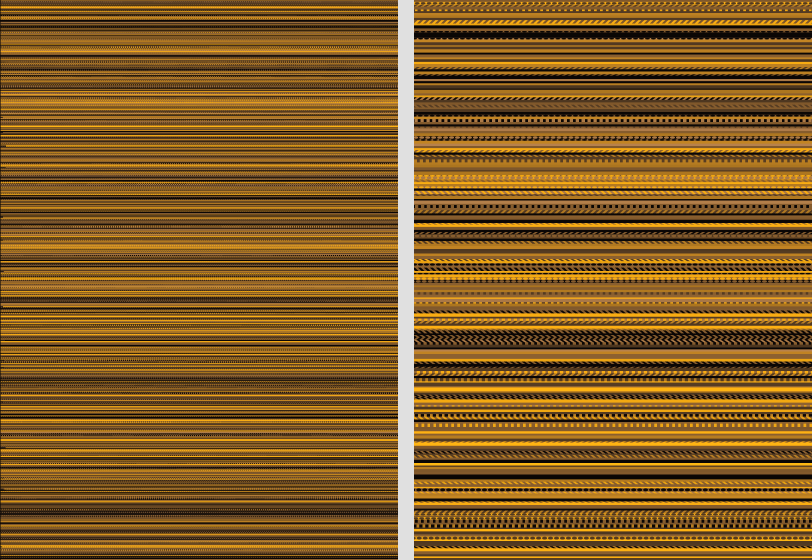
Left, the full canvas; right, a detail of the centre.
Write a WebGL 2 fragment shader that draws this pattern.

```glsl
#version 300 es
precision highp float;
// Woven stack of hairline stripes in black, brown, ochre and amber.
// Rows come in light and dark pairs, each with a hashed tone and weave (plain,
// dots, slants or bars); slow swells darken groups, subsampling smooths edges.

#define ROWS 700.0          // stripes from bottom to top
#define STITCHES 200.0      // stitches across a patterned row
#define JITTER 0.6          // unevenness of the stripe widths
#define PATTERNED 0.32      // share of rows that carry stitches
#define SWELL 0.035         // depth of the regular dark bands
#define DRIFT 0.08          // depth of the irregular tone changes
#define PAIR_SPREAD 0.25    // looseness of the light and dark pairing
#define FRAYED 0.05         // share of rows worn at the left edge
#define EDGE 0.0018         // width of the dark left edge
#define SUB_X 4
#define SUB_Y 8

uniform vec2 u_resolution;
out vec4 fragColor;

const vec3 BLACK = vec3(0.04, 0.025, 0.02);
const vec3 UMBER = vec3(0.32, 0.225, 0.13);
const vec3 BROWN = vec3(0.53, 0.365, 0.18);
const vec3 OCHRE = vec3(0.72, 0.49, 0.13);
const vec3 AMBER = vec3(0.98, 0.68, 0.07);
const vec3 TAN   = vec3(0.68, 0.48, 0.28);

// Integer hash of a row number and a channel, giving 0 to 1
float hash(float row, uint channel) {
    uint n = uint(int(row) + 16) * 747796405u + channel * 2891336453u;
    n = ((n >> ((n >> 28u) + 4u)) ^ n) * 277803737u;
    n = (n >> 22u) ^ n;
    return float(n >> 8u) / 16777216.0;
}

float noise(float p, uint channel) {
    float cell = floor(p);
    float f = fract(p);
    return mix(hash(cell, channel), hash(cell + 1.0, channel), f * f * (3.0 - 2.0 * f));
}

// Lower boundary of a row, shifted to vary the stripe widths
float rowStart(float row) {
    return row + JITTER * (hash(row, 1u) - 0.5);
}

// Yarn colour for a tone from 0 (dark) to 1 (bright)
vec3 yarn(float tone, float warmth) {
    vec3 brown = warmth > 0.8 ? TAN : BROWN;
    if (tone < 0.19) return BLACK;
    if (tone < 0.37) return UMBER;
    if (tone < 0.70) return brown;
    if (tone < 0.87) return OCHRE;
    return AMBER;
}

// Coverage of the second yarn within one stitch; p runs 0 to 1
float stitch(vec2 p, float kind) {
    if (kind < 0.30) {                       // round dots
        return step(length(p - 0.5), 0.42);
    }
    if (kind < 0.75) {                       // slanted dashes
        float side = kind < 0.60 ? 1.0 : -1.0;
        return step(fract(p.x + side * 0.6 * p.y), 0.5);
    }
    return step(p.x, 0.55);                  // upright bars
}

vec3 weave(vec2 uv) {
    // Find the jittered row that holds this height
    float y = uv.y * ROWS;
    float row = floor(y);
    if (y < rowStart(row)) row -= 1.0;
    else if (y >= rowStart(row + 1.0)) row += 1.0;
    float start = rowStart(row);
    float across = (y - start) / (rowStart(row + 1.0) - start);

    // Tone: opposed within each pair of rows, then swelling slowly
    float height = row / ROWS;
    float pairTone = hash(floor(row * 0.5), 3u) + 0.5 * mod(row, 2.0);
    float tone = fract(pairTone + PAIR_SPREAD * hash(row, 12u));
    tone -= SWELL * cos(6.28319 * (height - 0.30) / 0.22);
    tone += DRIFT * (noise(height * 24.0, 2u) - 0.5);
    tone = clamp(tone, 0.0, 1.0);
    vec3 colour = yarn(tone, hash(row, 4u));
    colour *= 0.93 + 0.14 * hash(row, 5u);

    // Stitches in a contrasting yarn
    if (hash(row, 6u) < PATTERNED) {
        vec2 cell = vec2(fract(uv.x * STITCHES + hash(row, 7u)), across);
        vec3 second = yarn(fract(tone + 0.45), hash(row, 8u));
        colour = mix(colour, second, stitch(cell, hash(row, 9u)));
    }

    // Frayed row ends and the dark left edge
    if (hash(row, 10u) < FRAYED) {
        float fray = step(uv.x, 0.015 * hash(row, 11u));
        float thread = step(0.5, fract(uv.x * STITCHES * 2.0));
        colour = mix(colour, UMBER * thread, fray);
    }
    return mix(colour, BLACK, 0.75 * step(uv.x, EDGE));
}

void main() {
    vec3 sum = vec3(0.0);
    for (int j = 0; j < SUB_Y; j++) {
        for (int i = 0; i < SUB_X; i++) {
            vec2 offset = (vec2(i, j) + 0.5) / vec2(SUB_X, SUB_Y) - 0.5;
            sum += weave((gl_FragCoord.xy + offset) / u_resolution);
        }
    }
    fragColor = vec4(sum / float(SUB_X * SUB_Y), 1.0);
}
```
